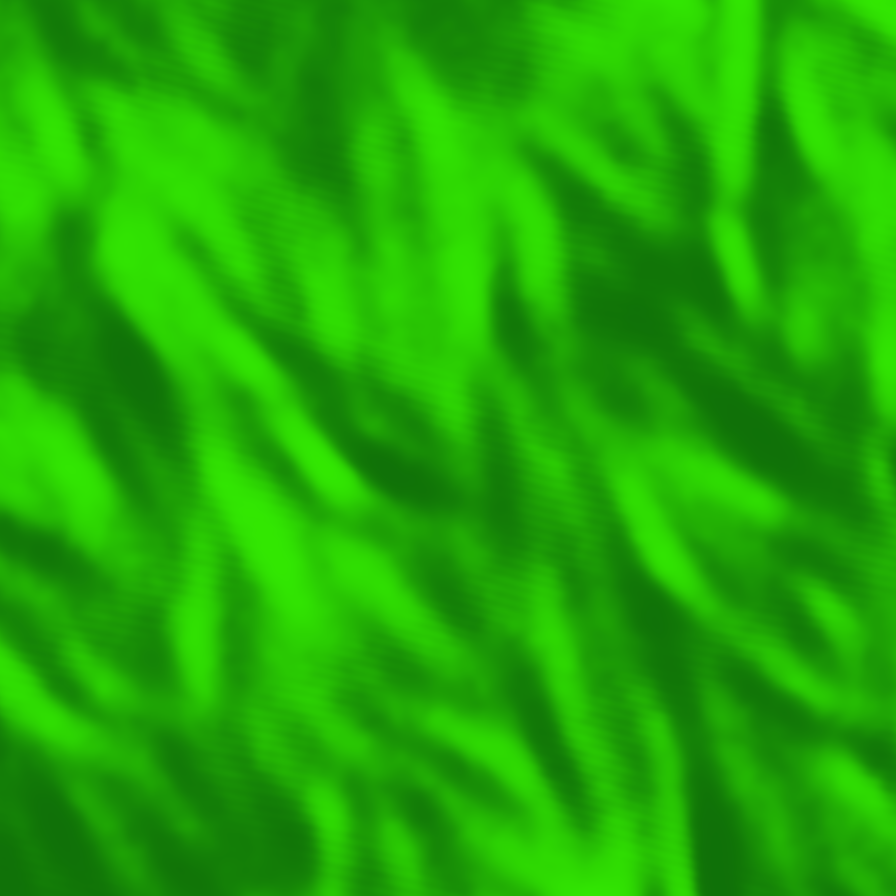
Write a Shadertoy shader that draws this texture.

```glsl
// Soft green blotches crossed by slanting streaks, with faint ripples and grain.

vec3 hash3(vec2 cell) {
    vec3 q = fract(cell.xyx * vec3(0.1031, 0.1030, 0.0973));
    q += dot(q, q.yxz + 33.33);
    return fract((q.xxy + q.yzz) * q.zyx);
}

// Cellular noise: each cell scatters one oriented, optionally striped kernel.
float streaks(vec2 p, float cells, vec2 size, float stripe, float spread, float seed) {
    vec2 g = p * cells;
    vec2 base = floor(g);
    float sum = 0.0;
    for (int y = -3; y <= 3; y++) {
        for (int x = -3; x <= 3; x++) {
            vec2 cell = base + vec2(x, y);
            vec3 h = hash3(cell + seed);
            vec2 d = g - cell - h.xy;

            // The slant drifts over the canvas, with some jitter per kernel
            vec2 c = cell / cells;
            float jitter = fract(h.x * 17.3 + h.y * 9.7) - 0.5;
            float angle = -1.02 + 0.28 * sin(15.0 * c.x + 6.0 * c.y) + spread * jitter;
            vec2 along = vec2(cos(angle), sin(angle));
            vec2 q = vec2(dot(d, along), along.x * d.y - along.y * d.x);

            vec2 e = q / size;
            sum += (2.0 * h.z - 1.0) * exp(-dot(e, e)) * cos(stripe * q.y);
        }
    }
    return sum;
}

void mainImage(out vec4 fragColor, in vec2 fragCoord) {
    vec2 p = fragCoord / iResolution.y;

    // Blotches in all directions, streaks in bundles, mottling and fine grain
    float blotches = streaks(p, 7.5, vec2(0.75, 0.5), 0.0, 2.6, 11.0);
    float bundles = streaks(p, 12.5, vec2(1.0, 0.52), 4.8, 0.6, 83.0);
    float mottling = streaks(p, 21.0, vec2(0.85, 0.5), 0.0, 1.8, 57.0);
    float grain = streaks(p, 60.0, vec2(0.75, 0.5), 0.0, 3.0, 29.0);

    // Streaks dominate on the right and come and go elsewhere
    float side = smoothstep(0.65, 0.85, p.x);
    float patches = 0.5 + 0.5 * sin(9.0 * p.x + 2.0) * sin(8.0 * p.y + 1.0);
    float height = mix(1.55, 1.1, side) * blotches;
    height += mix(0.9 + 0.8 * patches, 1.9, side) * bundles;
    height += 0.42 * mottling + 0.16 * grain;

    // Faint fine ripples, nearly level, fading in and out
    float ripple = sin(520.0 * p.y + 120.0 * p.x + 3.0 * sin(9.0 * p.x + 5.0 * p.y));
    ripple *= smoothstep(0.0, 1.0, sin(17.0 * p.x + 3.0 * sin(11.0 * p.y)));
    height += 0.055 * ripple - 0.2;

    // Even out the tones, then colour from deep to vivid green
    float tone = pow(0.5 + 0.5 * tanh(0.76 * height), 1.12);
    vec3 deepGreen = vec3(0.06, 0.44, 0.03);
    vec3 vividGreen = vec3(0.20, 0.92, 0.005);
    fragColor = vec4(mix(deepGreen, vividGreen, tone), 1.0);
}
```
